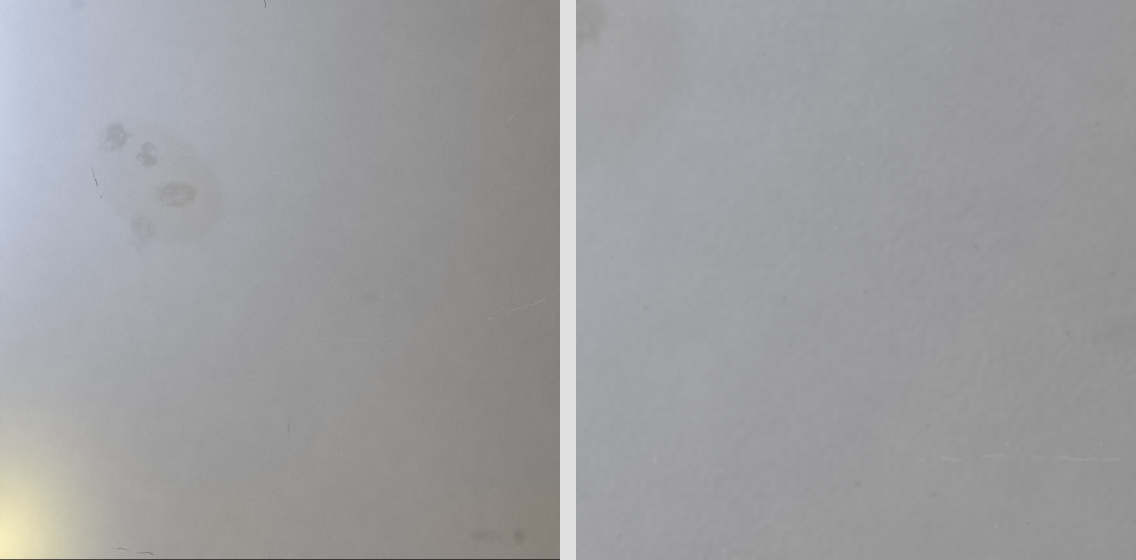
Left: the whole. Right: its middle third, enlarged.
Write a WebGL 1 fragment shader that draws this texture.

```glsl
precision highp float;
// A worn painted plaster wall: cool light from the upper left, a warm lamp in the
// lower left corner. Smooth light falloffs carry fbm mottling, embossed grain,
// noise-warped stains, broken hairline cracks and scattered specks.

uniform vec2 u_resolution;

#define WALL_LEFT  vec3(0.612, 0.609, 0.606)
#define WALL_RIGHT vec3(0.520, 0.510, 0.496)
#define SKY_LIGHT  vec3(0.135, 0.173, 0.260)
#define LAMP_LIGHT vec3(0.355, 0.322, 0.240)
#define GRAIN_SCALE 270.0
#define GRAIN_DEPTH 0.020
#define PIT_DEPTH 0.010
#define MOTTLE 0.020
#define SPECK_CELLS 34.0
#define SPECK_SHARE 0.25
#define CRACK_WIDTH 0.0009

float hash(vec2 p) {
  vec3 q = fract(p.xyx * vec3(0.1031, 0.1030, 0.0973));
  q += dot(q, q.yzx + 33.33);
  return fract((q.x + q.y) * q.z);
}

float noise(vec2 p) {
  vec2 i = floor(p), f = fract(p);
  f = f * f * (3.0 - 2.0 * f);
  return mix(mix(hash(i), hash(i + vec2(1.0, 0.0)), f.x),
             mix(hash(i + vec2(0.0, 1.0)), hash(i + 1.0), f.x), f.y);
}

float fbm(vec2 p) {
  float sum = 0.0, amp = 0.5;
  for (int i = 0; i < 4; i++) {
    sum += amp * noise(p);
    p = mat2(1.6, 1.2, -1.2, 1.6) * p + 7.3;
    amp *= 0.5;
  }
  return sum / 0.9375;
}

// Soft ellipse with a ragged rim: 1 inside, 0 outside
float stain(vec2 p, vec2 center, vec2 radius, float ragged, float soft) {
  float d = length((p - center) / radius);
  d += ragged * (fbm(p * 38.0 + center * 90.0) - 0.5);
  return 1.0 - smoothstep(1.0 - soft, 1.0 + soft, d);
}

// Wobbling hairline from a to b, broken up by noise
float crack(vec2 p, vec2 a, vec2 b, float gaps) {
  vec2 q = p + 0.009 * (vec2(fbm(p * 60.0), fbm(p * 60.0 + 31.0)) - 0.5);
  vec2 ab = b - a;
  float t = clamp(dot(q - a, ab) / dot(ab, ab), 0.0, 1.0);
  float line = 1.0 - smoothstep(CRACK_WIDTH * 0.3, CRACK_WIDTH * 2.0, length(q - a - ab * t));
  return line * smoothstep(gaps, gaps + 0.4, noise(p * 130.0 + 12.0));
}

// Sparse small chips; the sign tells light from dark
float specks(vec2 p) {
  vec2 cell = floor(p * SPECK_CELLS);
  float sum = 0.0;
  for (int j = -1; j <= 1; j++) {
    for (int i = -1; i <= 1; i++) {
      vec2 id = cell + vec2(float(i), float(j));
      vec2 center = (id + vec2(hash(id + 3.7), hash(id + 9.1))) / SPECK_CELLS;
      float angle = 6.2832 * hash(id + 17.0);
      vec2 d = mat2(cos(angle), -sin(angle), sin(angle), cos(angle)) * (p - center);
      float size = mix(0.0006, 0.0016, hash(id + 5.0));
      float chip = 1.0 - smoothstep(0.2, 1.5, length(d / vec2(size * 1.6, size)));
      sum += chip * step(hash(id + 23.0), SPECK_SHARE) * (hash(id + 41.0) < 0.5 ? -1.0 : 1.0);
    }
  }
  return sum;
}

float plaster(vec2 p) {
  return 0.7 * noise(p * GRAIN_SCALE) + 0.3 * noise(p.yx * GRAIN_SCALE * 0.57 + 5.0);
}

void main() {
  vec2 uv = gl_FragCoord.xy / u_resolution;

  // Light falloffs; the lamp is yellow only near its core
  vec3 color = mix(WALL_LEFT, WALL_RIGHT, uv.x * uv.x);
  float high = smoothstep(0.0, 0.85, uv.y);
  color += SKY_LIGHT * exp(-2.2 * uv.x - 0.8 * uv.x * uv.x * uv.x) * high;
  color += 0.035 * exp(-uv.x / 0.05) * smoothstep(0.3, 0.8, uv.y);
  float lamp = length((uv - vec2(0.0, 0.03)) / vec2(0.150, 0.180));
  color += LAMP_LIGHT * exp(-1.1 * pow(lamp, 1.5));
  color.b -= 0.095 * exp(-1.5 * lamp * lamp);

  // Mottling, embossed grain and fine pits
  float cloud = fbm(uv * vec2(8.0, 6.0) + 2.0) - 0.5;
  color += MOTTLE * cloud * vec3(1.0, 0.95, 0.85);
  color += 0.018 * (fbm(uv * 42.0) - 0.5);
  float relief = plaster(uv + vec2(-0.0014, 0.0014)) - plaster(uv);
  float rough = mix(0.6, 1.15, smoothstep(0.3, 0.7, fbm(uv * 11.0 + 20.0)));
  color -= GRAIN_DEPTH * relief * rough;
  color += PIT_DEPTH * (noise(uv * GRAIN_SCALE * vec2(1.2, 0.9) + 60.0) - 0.5);

  // Repaired patch, strongest at its lower right rim, with broken smudges
  vec2 c = uv - vec2(0.283, 0.675);
  vec2 tilted = vec2(c.x - c.y, c.x + c.y) * 0.7071;
  float patch_ = stain(tilted, vec2(0.0), vec2(0.135, 0.090), 0.22, 0.13);
  color -= patch_ * vec3(0.014, 0.019, 0.029) * (0.9 + 2.0 * c.x);
  float smudge = stain(uv, vec2(0.200, 0.757), vec2(0.027, 0.021), 2.0, 0.3)
               + stain(uv, vec2(0.267, 0.720), vec2(0.023, 0.022), 1.8, 0.25)
               + stain(uv, vec2(0.312, 0.652), vec2(0.036, 0.022), 1.0, 0.35)
               + 0.5 * stain(uv, vec2(0.255, 0.580), vec2(0.022, 0.035), 1.6, 0.4);
  smudge *= smoothstep(0.15, 0.6, fbm(uv * 70.0 + 3.0));
  color -= smudge * vec3(0.056, 0.058, 0.064);
  color -= stain(uv, vec2(0.325, 0.650), vec2(0.055, 0.045), 0.5, 0.7) * vec3(-0.005, 0.0, 0.013);

  // Warm stain at the lower right, faint blots elsewhere
  color += stain(uv, vec2(0.930, 0.045), vec2(0.185, 0.090), 0.3, 0.2) * vec3(0.010, 0.0, -0.016);
  color += stain(uv, vec2(0.420, 0.050), vec2(0.070, 0.060), 0.7, 0.8) * vec3(0.006, 0.0, -0.020);
  float blots = stain(uv, vec2(0.927, 0.045), vec2(0.011, 0.012), 1.1, 0.5)
              + 0.6 * stain(uv, vec2(0.865, 0.042), vec2(0.024, 0.011), 1.8, 0.6)
              + 0.4 * stain(uv, vec2(0.662, 0.467), vec2(0.014, 0.009), 1.8, 0.6)
              + 0.6 * stain(uv, vec2(0.140, 0.995), vec2(0.011, 0.012), 0.8, 0.5);
  color -= 0.042 * blots;

  // Dark cracks, pale scratches and specks
  float dark = crack(uv, vec2(0.161, 0.702), vec2(0.182, 0.648), 0.1)
             + 0.6 * crack(uv, vec2(0.200, 0.022), vec2(0.275, 0.010), 0.2)
             + 0.3 * crack(uv, vec2(0.515, 0.265), vec2(0.517, 0.220), 0.2)
             + crack(uv, vec2(0.469, 1.005), vec2(0.474, 0.985), 0.0);
  float pale = 0.5 * crack(uv, vec2(0.530, 0.393), vec2(0.705, 0.396), 0.45)
             + crack(uv, vec2(0.870, 0.430), vec2(0.970, 0.465), 0.30)
             + crack(uv, vec2(0.900, 0.780), vec2(0.916, 0.796), 0.05);
  color += 0.050 * pale - 0.18 * dark + 0.028 * specks(uv);

  // Thin dark edge along the bottom
  color *= mix(0.4, 1.0, smoothstep(0.0012, 0.0026, uv.y));
  gl_FragColor = vec4(clamp(color, 0.0, 1.0), 1.0);
}
```
